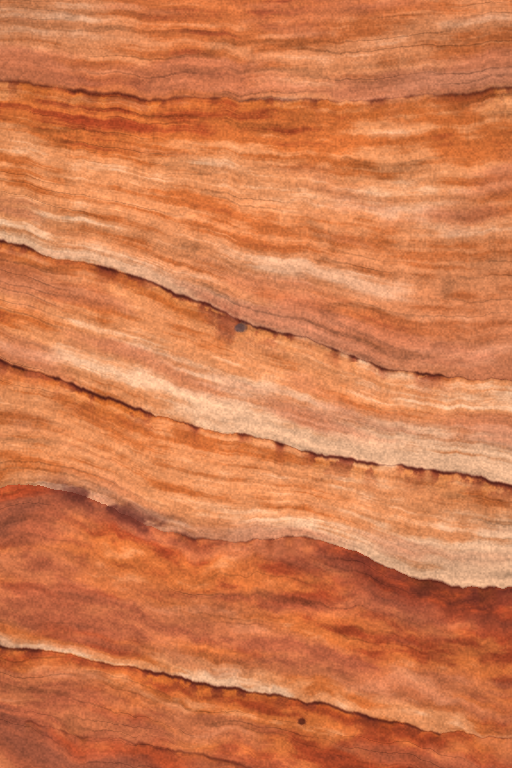
Reproduce this texture procedurally as a WebGL 2 fragment shader.

```glsl
#version 300 es
precision highp float;

uniform vec2 u_resolution;
out vec4 fragColor;

const float PI = 3.14159265;
const vec3 UMBER = vec3(0.50, 0.21, 0.15);
const vec3 RED = vec3(0.71, 0.29, 0.16);
const vec3 ORANGE = vec3(0.83, 0.44, 0.22);
const vec3 PEACH = vec3(0.87, 0.55, 0.35);
const vec3 PALE = vec3(0.88, 0.68, 0.53);
const vec3 DUSKY = vec3(0.76, 0.44, 0.31);
const vec3 OCHRE = vec3(0.80, 0.42, 0.13);
const vec3 CREVICE = vec3(0.32, 0.13, 0.10);

// Layer tones, from the top down
const float TOP_TONE[7] = float[](0.52, 0.44, 0.52, 0.52, 0.13, 0.22, 0.17);
const float BASE_TONE[7] = float[](0.55, 0.58, 0.68, 0.74, 0.36, 0.24, 0.18);
// Seam lips; index 0 is the hidden upper border
const float LIP_LEFT[7] = float[](0.0, 0.0, 0.45, 0.1, 0.0, 0.55, 0.0);
const float LIP_RIGHT[7] = float[](0.0, 0.0, 0.0, 0.28, 0.32, 0.1, 0.0);

float hash(vec2 p) {
  vec3 q = fract(p.xyx * 0.1031);
  q += dot(q, q.yzx + 33.33);
  return fract((q.x + q.y) * q.z);
}

float noise(vec2 p) {
  vec2 i = floor(p), f = fract(p);
  f = f * f * (3.0 - 2.0 * f);
  return mix(mix(hash(i), hash(i + vec2(1, 0)), f.x),
             mix(hash(i + vec2(0, 1)), hash(i + vec2(1, 1)), f.x), f.y);
}

float fbm(vec2 p) {
  float sum = 0.0, amp = 0.533;
  for (int i = 0; i < 4; i++) {
    sum += amp * noise(p);
    p = p * 2.03 + vec2(17.3, 9.1);
    amp *= 0.5;
  }
  return sum;
}

// A slope between two ends, bent by three waves and jitter
float seamHeight(float u, vec2 ends, vec3 waves) {
  float bend = dot(waves, sin(PI * u * vec3(1, 2, 4)));
  float jitter = (fbm(vec2(u * 8.0, ends.x * 91.0)) - 0.5) * 0.018
               + (fbm(vec2(u * 50.0, ends.y * 77.0)) - 0.5) * 0.007;
  return mix(ends.x, ends.y, u) + bend + jitter;
}

// Crack line, shade below and pale lip above, for height d over a seam
vec3 seamProfile(float d, float wear) {
  float width = mix(0.0010, 0.0026, wear);
  float line = exp(-d * d / (width * width)) * mix(0.25, 1.0, wear);
  float shade = smoothstep(0.002, -0.002, d) * exp(min(d, 0.0) / 0.012) * wear;
  float lip = smoothstep(-0.001, 0.003, d) * exp(-max(d, 0.0) / 0.018);
  return vec3(line, shade, lip);
}

vec3 sandstone(float tone) {
  vec3 c = mix(UMBER, RED, smoothstep(-0.12, 0.10, tone));
  c = mix(c, ORANGE, smoothstep(0.14, 0.38, tone));
  c = mix(c, PEACH, smoothstep(0.38, 0.56, tone));
  return mix(c, PALE, smoothstep(0.57, 0.82, tone));
}

// Thin broken lines along the level set of stretched noise
float hairlines(vec2 p) {
  float line = smoothstep(0.09, 0.02, abs(noise(p) - 0.5));
  return line * smoothstep(0.45, 0.65, fbm(p * vec2(1.0, 0.2) + 11.0));
}

float spot(vec2 p, vec2 centre, float radius) {
  float ragged = radius * (0.3 + fbm(p * 110.0));
  return smoothstep(ragged, ragged * 0.4, length(p - centre));
}

void main() {
  vec2 p = gl_FragCoord.xy / u_resolution.y;
  float u = gl_FragCoord.x / u_resolution.x;

  // Seams divide the rock into layers
  float seam[8] = float[](1.12,
    seamHeight(u, vec2(0.892, 0.885), vec3(-0.021, 0, 0)),
    seamHeight(u, vec2(0.681, 0.508), vec3(-0.018, 0.016, 0.003)),
    seamHeight(u, vec2(0.534, 0.370), vec3(-0.025, -0.003, 0)),
    seamHeight(u, vec2(0.360, 0.237), vec3(0, 0, 0.015)),
    seamHeight(u, vec2(0.156, 0.039), vec3(-0.002, 0.004, 0.002)),
    seamHeight(u, vec2(0.064, -0.090), vec3(0.010, 0, 0)), -0.30);
  float level[8] = float[](1.12, 0.88, 0.59, 0.44, 0.30, 0.10, -0.01, -0.30);
  int layer = 0;
  vec3 marks = vec3(0);
  for (int i = 1; i < 7; i++) {
    float d = p.y - seam[i];
    if (d < 0.0) layer = i;
    float row = float(i) * 5.7;
    float wear = 0.55 * noise(vec2(u * 9.0, row)) + 0.45 * noise(vec2(u * 55.0, row));
    float crack = i == 4 ? 0.65 * smoothstep(0.28, 0.40, u) : (i == 1 || i == 6 ? 0.55 : 0.92);
    vec3 gain = vec3(crack, crack, mix(LIP_LEFT[i], LIP_RIGHT[i], u));
    marks += seamProfile(d, smoothstep(0.3, 0.65, wear)) * gain;
  }

  // Strata run along the seams; the lower layers are lumpier
  float depth = (seam[layer] - p.y) / (seam[layer] - seam[layer + 1]);
  float bed = mix(level[layer], level[layer + 1], depth);
  float lumpy = layer > 3 ? 1.0 : 0.0;
  float warp = (fbm(p * 9.0) - 0.5) * mix(0.014, 0.05, lumpy);
  vec2 flow = vec2(p.x, bed + warp);
  float bands = fbm(flow * vec2(mix(3.0, 9.0, lumpy), 30.0)) - 0.5;
  float laminae = fbm(flow * mix(vec2(8, 110), vec2(18, 75), lumpy) + 31.0) - 0.5;
  float clouds = fbm(p * vec2(5, 8) + flow.y * 4.0 + 57.0) - 0.5;
  float mottle = fbm(p * vec2(38, 60) + 5.0) - 0.5;

  float tone = mix(TOP_TONE[layer], BASE_TONE[layer], depth);
  if (layer == 2 || layer == 3) tone += 0.20 * (u - 0.42);
  tone += bands * 0.62 + laminae * 0.45 + clouds * 0.50 + mottle * 0.22 + marks.z;
  vec3 color = sandstone(tone);

  // Dusky veils, stronger at the top and above the second seam
  float veil = layer == 0 ? 0.25 : (layer == 1 ? 0.75 * depth * depth * u : 0.05);
  veil += smoothstep(0.47, 0.68, fbm(flow * vec2(4, 20) + 83.0)) * 0.6;
  color = mix(color, DUSKY, min(veil, 0.8));

  // Dark stains around the fourth seam
  float rise = p.y - seam[4];
  float below = smoothstep(0.003, -0.004, rise) * exp(min(rise, 0.0) / 0.05);
  float streak = exp(-pow(abs(rise) / 0.017, 2.0))
               * smoothstep(0.05, 0.16, u) * smoothstep(0.40, 0.32, u);
  float blotches = fbm(p * vec2(30, 45));
  float stain = below * smoothstep(0.3, 0.85, u) * smoothstep(0.2, 0.55, blotches)
              + streak * smoothstep(0.36, 0.58, blotches);
  color = mix(color, vec3(0.39, 0.18, 0.15), min(stain, 1.0) * 0.82);

  // Cracks with an ochre rim, a knot and a pit
  color = mix(color, OCHRE, min(marks.y * 0.5, 0.5));
  color = mix(color, UMBER, min(marks.y * 1.2, 0.8) * smoothstep(0.40, 0.58, fbm(p * 60.0)));
  color = mix(color, CREVICE, min(marks.x, 0.9));
  color = mix(color, UMBER, spot(p, vec2(0.295, 0.578), 0.034) * 0.45);
  color = mix(color, vec3(0.38, 0.28, 0.27), spot(p, vec2(0.313, 0.573), 0.013) * 0.9);
  color = mix(color, CREVICE, spot(p, vec2(0.393, 0.060), 0.009) * 0.8);

  // Relief, sandy grain and darker corners
  float grain = (noise(p * 430.0) - 0.5) * 0.17 + (noise(p * 210.0 + 40.0) - 0.5) * 0.10;
  float fissures = hairlines(flow * vec2(6, 80)) * 0.13;
  color *= 1.02 + laminae * 0.36 + mottle * 0.16 + grain - fissures;
  vec2 edge = vec2(u, p.y) - 0.5;
  color *= 1.04 - 0.24 * dot(edge, edge);
  fragColor = vec4(clamp(color, 0.0, 1.0), 1.0);
}
```
